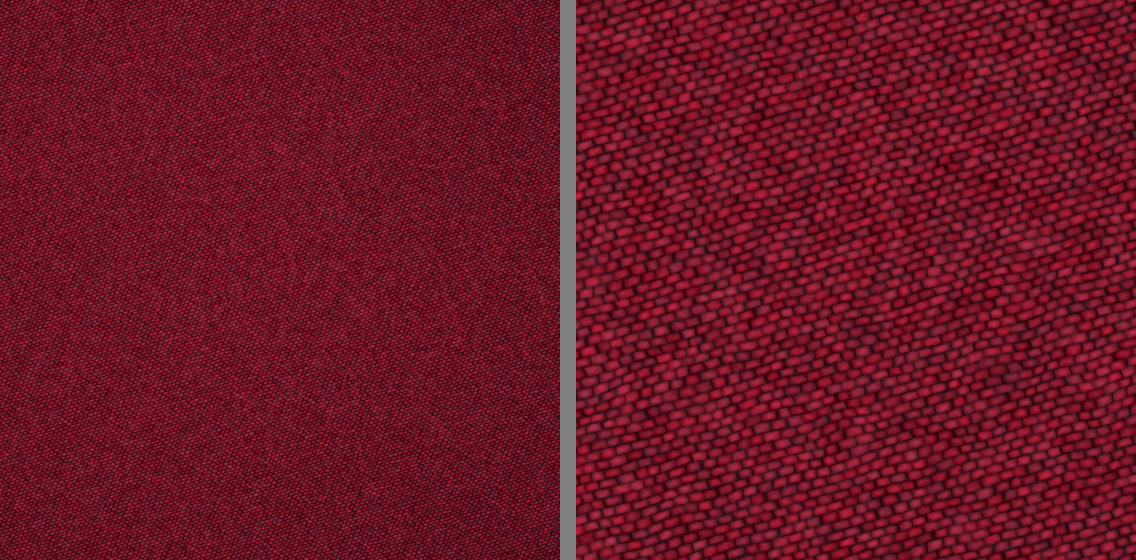
Left, the full canvas; right, a detail of the centre.
Give the GLSL for this texture, as a Shadertoy shader.

```glsl
// Crimson plain-weave cloth, slightly turned, with uneven yarns and soft light.
#define TILT 0.28            // turn of the weft, in radians
#define STITCHES 108.0       // weft floats across the canvas
#define ROWS 178.0           // weft rows across the canvas
#define RELIEF 1.06          // contrast between yarn tops and gaps
#define GRAIN_JITTER 0.20    // brightness spread among floats
#define SLUB 0.06            // strength of warp streaks
#define WOBBLE 0.42          // waviness of the yarns, in cells
#define DARK vec3(0.225, 0.032, 0.072)
#define MID vec3(0.425, 0.077, 0.145)
#define LIGHT vec3(0.620, 0.136, 0.226)
#define SAMPLES 3            // antialiasing samples per side

float hash(vec2 p) {
    vec3 q = fract(vec3(p.xyx) * 0.1031);
    q += dot(q, q.yzx + 33.33);
    return fract((q.x + q.y) * q.z);
}

vec2 gradientAt(vec2 cell) {
    float angle = 6.28318 * hash(cell + 57.0);
    return vec2(cos(angle), sin(angle));
}

// Gradient noise, roughly -0.7 to 0.7
float noise(vec2 p) {
    vec2 i = floor(p), f = fract(p);
    vec2 w = f * f * f * (f * (f * 6.0 - 15.0) + 10.0);
    vec2 e = vec2(1.0, 0.0);
    float a = dot(gradientAt(i), f);
    float b = dot(gradientAt(i + e.xy), f - e.xy);
    float c = dot(gradientAt(i + e.yx), f - e.yx);
    float d = dot(gradientAt(i + e.xx), f - e.xx);
    return mix(mix(a, b, w.x), mix(c, d, w.x), w.y);
}

// Broad falloff: brightest left of centre, dimmer at the bottom and right
float lighting(vec2 uv) {
    vec2 d = uv - vec2(0.36, 0.62);
    return 0.035 - 0.26 * dot(d, d) + 0.03 * noise(uv * 3.0 + 4.0);
}

vec3 cloth(vec2 uv) {
    float c = cos(TILT), s = sin(TILT);
    vec2 yarn = vec2(c * uv.x + s * uv.y, c * uv.y - s * uv.x) + 2.0;

    // Brick layout of weft floats
    vec2 p = yarn * vec2(STITCHES, ROWS);
    p += WOBBLE * vec2(noise(yarn * 44.0), noise(yarn * 36.0 + 19.0));
    float row = floor(p.y);
    p.x += 0.5 * mod(row, 2.0);
    vec2 cell = vec2(floor(p.x), row);
    vec2 local = fract(p) - 0.5;

    // Rounded float, a little uneven in size and place, over the darker warp
    vec2 size = 0.88 + 0.24 * vec2(hash(cell + 11.0), hash(cell + 43.0));
    local.x += 0.16 * (hash(cell + 91.0) - 0.5);
    vec2 bulge = cos(3.14159 * clamp(local / size, -0.5, 0.5));
    float profile = pow(max(bulge.x * bulge.y, 0.0), 0.55);

    // Uneven yarns: single floats, sparse warp slubs, weft bands, fibres
    float grain = hash(cell) + hash(cell + 31.0) - 1.0;
    float streak = noise(yarn * vec2(95.0, 8.0));
    float slub = SLUB * streak + 0.20 * smoothstep(0.38, 0.65, streak);
    float weft = 0.08 * noise(yarn * vec2(14.0, ROWS) + 7.0);
    float fibre = 0.26 * noise(yarn * vec2(300.0, 400.0));

    float tone = 0.495 + RELIEF * (profile - 0.55) + lighting(uv)
        + GRAIN_JITTER * grain * (0.4 + profile) + slub + weft + fibre;
    tone = clamp(tone, -0.1, 1.2);

    // Dark gaps to bright tops, with dull and vivid dye variation
    vec3 color = tone < 0.5 ? mix(DARK, MID, tone * 2.0)
                            : mix(MID, LIGHT, tone * 2.0 - 1.0);
    float dye = hash(cell + 73.0) - 0.5 + 0.9 * noise(yarn * 260.0 + 3.0);
    return color + dye * vec3(0.035, -0.055, -0.050);
}

void mainImage(out vec4 fragColor, in vec2 fragCoord) {
    float scale = min(iResolution.x, iResolution.y);
    vec3 sum = vec3(0.0);
    for (int j = 0; j < SAMPLES; j++) {
        for (int i = 0; i < SAMPLES; i++) {
            vec2 offset = (vec2(i, j) + 0.5) / float(SAMPLES) - 0.5;
            sum += cloth((fragCoord + offset) / scale);
        }
    }
    vec3 color = sum / float(SAMPLES * SAMPLES);
    fragColor = vec4(clamp(color, 0.0, 1.0), 1.0);
}
```
